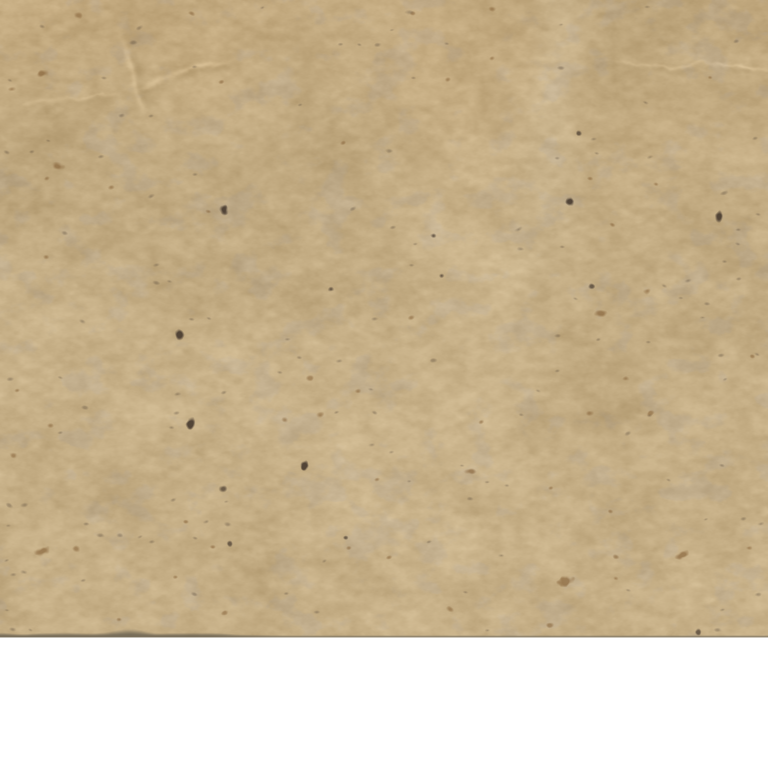
Reproduce this texture procedurally as a WebGL 1 fragment shader.

```glsl
precision highp float;

// Aged tan paper ending in a shadowed lower edge above a white margin.
// Layered value noise gives mottling and fibre grain; jittered grids scatter
// specks and stains, and warped segments form pale creases near the top.

uniform vec2 u_resolution;

const vec3 PAPER = vec3(0.772, 0.682, 0.522);
const vec3 INK = vec3(0.27, 0.22, 0.18);
const vec3 RUST = vec3(0.52, 0.38, 0.22);
const vec3 EDGE_GREY = vec3(0.52, 0.48, 0.40);
const float EDGE_Y = 0.170;

float hash(vec2 p) {
  vec3 q = fract(vec3(p.xyx) * 0.1031);
  q += dot(q, q.yzx + 33.33);
  return fract((q.x + q.y) * q.z);
}

float noise(vec2 p) {
  vec2 i = floor(p);
  vec2 f = fract(p);
  f = f * f * (3.0 - 2.0 * f);
  float low = mix(hash(i), hash(i + vec2(1.0, 0.0)), f.x);
  float high = mix(hash(i + vec2(0.0, 1.0)), hash(i + vec2(1.0)), f.x);
  return mix(low, high, f.y);
}

// Fractal noise centred on zero
float fbm(vec2 p) {
  float sum = 0.0;
  float gain = 0.5;
  for (int i = 0; i < 4; i++) {
    sum += gain * (noise(p) - 0.5);
    p = mat2(1.6, 1.2, -1.2, 1.6) * p + 17.3;
    gain *= 0.5;
  }
  return sum;
}

// Coverage of irregular spots, at most one in each grid cell
float specks(vec2 p, float cells, float density, vec2 radii, float stretch, float seed) {
  vec2 cell = floor(p * cells);
  vec2 key = cell + seed;
  vec2 jitter = vec2(hash(key + 3.1), hash(key + 7.7));
  vec2 d = p - (cell + 0.25 + 0.5 * jitter) / cells;
  float angle = 0.9 * (hash(key + 11.3) - 0.5);
  d = mat2(cos(angle), -sin(angle), sin(angle), cos(angle)) * d;
  d.x /= stretch;
  float pick = hash(key + 19.9);
  float radius = mix(radii.x, radii.y, pick * pick);
  float wobble = 0.7 * radius * (noise(p * 190.0 + seed) - 0.5);
  float soft = 0.0013 + 0.2 * radius;
  float spot = 1.0 - smoothstep(radius - soft, radius + soft, length(d) + wobble);
  return spot * step(hash(key + 29.5), density);
}

// Signed relief of a fold from a to b: pale ridge with a dim lower side
float crease(vec2 p, vec2 a, vec2 b, float width) {
  p += 0.022 * vec2(fbm(p * 24.0), fbm(p * 24.0 + 40.0));
  vec2 along = b - a;
  float t = dot(p - a, along) / dot(along, along);
  float across = dot(p - a, vec2(-along.y, along.x)) / length(along);
  float fade = smoothstep(-0.1, 0.2, t) * (1.0 - smoothstep(0.75, 1.1, t));
  float ridge = exp(-pow(across / width, 2.0));
  float shade = exp(-pow((across + 2.2 * width) / (1.6 * width), 2.0));
  return fade * (ridge - 0.4 * shade) * (0.4 + noise(p * 45.0));
}

vec3 paperColor(vec2 p) {
  // Mottling, stretched grain and fine tooth
  float broad = fbm(p * vec2(5.0, 4.0) + 2.0);
  float cloud = fbm(p * vec2(20.0, 26.0) + 31.0);
  float grain = fbm(p * vec2(65.0, 105.0) + 57.0);
  float tooth = noise(p * vec2(150.0, 210.0)) - 0.5;
  float tone = 0.08 * broad + 0.075 * cloud + 0.095 * grain + 0.012 * tooth;

  // Browner top and a pale vertical band
  float aged = smoothstep(0.62, 1.0, p.y);
  float bandX = 0.72 + 0.06 * (p.y - 0.8) + 0.06 * fbm(p * 9.0);
  float band = exp(-pow((p.x - bandX) / 0.033, 2.0)) * smoothstep(0.55, 0.85, p.y);
  vec3 color = PAPER + tone * vec3(1.0, 1.06, 1.12);
  color -= aged * (0.7 + 2.0 * broad) * vec3(0.022, 0.032, 0.040);
  color += band * vec3(0.025, 0.032, 0.040);
  float greyed = smoothstep(0.05, 0.22, fbm(p * vec2(32.0, 42.0) + 83.0));
  color += greyed * vec3(-0.018, -0.006, 0.022);

  // Folds
  float fold = crease(p, vec2(0.03, 0.858), vec2(0.16, 0.884), 0.0025);
  fold += crease(p, vec2(0.185, 0.890), vec2(0.31, 0.927), 0.003);
  fold += crease(p, vec2(0.19, 0.855), vec2(0.155, 0.950), 0.004);
  fold += crease(p, vec2(0.79, 0.918), vec2(1.02, 0.910), 0.0025);
  color += 0.055 * fold;

  // Rusty stains, then dark specks from faint and tiny to bold
  color = mix(color, RUST, 0.65 * specks(p, 6.0, 0.13, vec2(0.003, 0.006), 1.9, 5.0));
  color = mix(color, RUST, 0.55 * specks(p, 23.0, 0.10, vec2(0.0015, 0.003), 1.4, 61.0));
  color = mix(color, INK, 0.30 * specks(p, 42.0, 0.09, vec2(0.001, 0.002), 1.7, 23.0));
  color = mix(color, INK, 0.70 * specks(p, 15.0, 0.07, vec2(0.002, 0.0035), 1.1, 47.0));
  return mix(color, INK, 0.90 * specks(p, 6.0, 0.09, vec2(0.005, 0.009), 0.8, 91.0));
}

void main() {
  vec2 p = gl_FragCoord.xy / u_resolution;
  float pixel = 1.0 / u_resolution.y;
  vec3 color = paperColor(p);

  // Thin grey edge, thicker and dirtier toward the left
  float height = p.y - EDGE_Y;
  float dirt = 1.0 - smoothstep(0.25, 0.38, p.x);
  float blot = exp(-pow((p.x - 0.17) / 0.022, 2.0));
  float thickness = 0.0025 + 0.003 * dirt * noise(p * 35.0) + 0.006 * blot;
  float rim = 1.0 - smoothstep(0.3 * thickness, 1.4 * thickness, height);
  color = mix(color, EDGE_GREY * (1.0 - 0.2 * dirt), 0.85 * rim);

  float onPaper = smoothstep(-pixel, pixel, height);
  gl_FragColor = vec4(mix(vec3(1.0), color, onPaper), 1.0);
}
```
